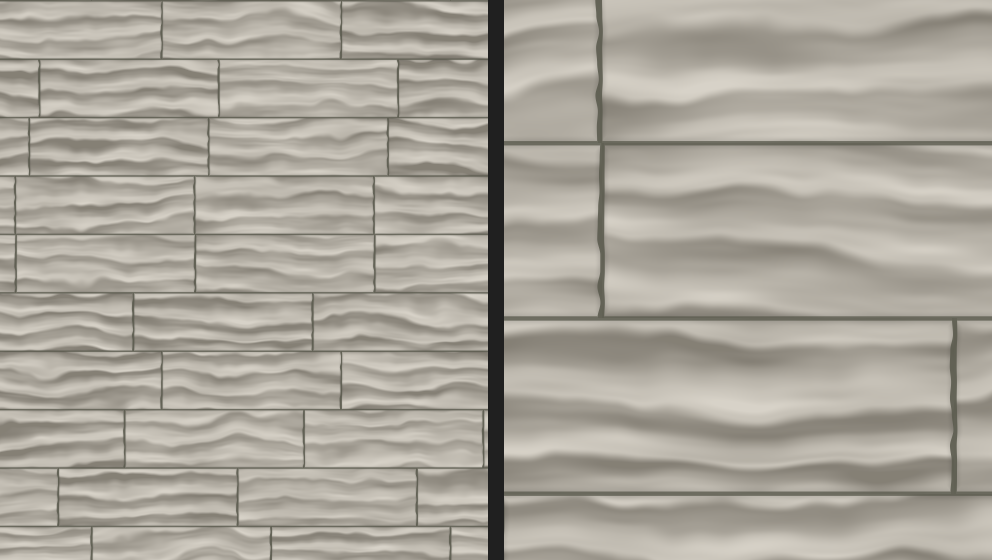
Left: the whole. Right: its middle third, enlarged.
Reproduce this texture procedurally as a Shadertoy shader.

```glsl
const vec2 PLANK = vec2(0.3203, 0.1043);    // size in canvas heights
const float TOP_MARGIN = 0.0014;
const float JOINT_HALF_WIDTH = 0.0013;
const vec3 HOLLOW = vec3(0.52, 0.50, 0.46);
const vec3 CREST = vec3(0.845, 0.825, 0.785);
const vec3 JOINT = vec3(0.36, 0.36, 0.31);

// Joint offset of each course, as a share of the plank length
const float STAGGER[10] = float[10](
    0.902, 0.220, 0.163, 0.085, 0.089, 0.744, 0.902, 0.695, 0.325, 0.512);

float hash(vec2 p) {
    vec3 q = fract(p.xyx * vec3(0.1031, 0.1030, 0.0973));
    q += dot(q, q.yzx + 33.33);
    return fract((q.x + q.y) * q.z);
}

float noise(vec2 p) {
    vec2 cell = floor(p), f = fract(p);
    vec2 u = f * f * (3.0 - 2.0 * f);
    float low = mix(hash(cell), hash(cell + vec2(1, 0)), u.x);
    float high = mix(hash(cell + vec2(0, 1)), hash(cell + vec2(1, 1)), u.x);
    return mix(low, high, u.y);
}

// Dark underside of a ripple: crisp upper edge, long fade below
float ripple(float phase) {
    float t = fract(phase);
    return smoothstep(0.0, 0.2, t) * (1.0 - smoothstep(0.2, 0.9, t));
}

// Brightness of the carved face; p spans 0..1 over the plank, y downward
float carvedTone(vec2 p, vec2 seed, float depth) {
    float bend = 0.75 * noise(vec2(p.x * 3.0, p.y * 1.8) + seed)
               + 0.32 * noise(vec2(p.x * 8.0, p.y * 3.0) + seed + 17.0)
               + 0.10 * noise(vec2(p.x * 19.0, p.y * 4.0) + seed + 31.0);
    float phase = p.y * 2.8 + bend + hash(seed + 5.0);
    float strength = depth * mix(0.6, 1.15, noise(vec2(p.x * 3.5, p.y * 4.0) + seed + 43.0));
    vec2 grain = vec2(p.x * 5.0, p.y * 11.0 + bend * 2.5) + seed;
    float streaks = 0.65 * noise(grain + 59.0)
                  + 0.35 * noise(grain * vec2(1.6, 2.1) + 71.0);
    return 0.70 + 0.16 * (1.0 - depth) * 0.5 + 0.12 * depth
         - 0.85 * strength * ripple(phase) + 0.50 * (streaks - 0.5);
}

// Antialiased line coverage at a distance from its centre
float lineMask(float distanceToLine, float halfWidth, float pixel) {
    return clamp((halfWidth - distanceToLine) / pixel + 0.5, 0.0, 1.0);
}

// Distance to the nearest whole number
float edgeDistance(float x) {
    return abs(x - round(x));
}

void mainImage(out vec4 fragColor, in vec2 fragCoord) {
    float pixel = 1.0 / iResolution.y;
    vec2 uv = fragCoord * pixel;

    // Courses count downward from the top
    float down = (1.0 - uv.y - TOP_MARGIN) / PLANK.y;
    float course = floor(down);
    float along = uv.x / PLANK.x - STAGGER[int(mod(course, 10.0))];
    vec2 id = vec2(floor(along), course);
    vec2 local = vec2(along, down) - id;

    // Each plank has its own relief and depth
    vec2 seed = floor(vec2(hash(id + 11.0), hash(id + 23.0)) * 200.0);
    float depth = mix(0.55, 1.15, hash(id + 37.0));
    float tone = carvedTone(local, seed, depth);
    vec3 color = mix(HOLLOW, CREST, clamp(tone, 0.0, 1.0));

    // Straight bed joints and ragged end joints
    float bedDistance = edgeDistance(down) * PLANK.y;
    float ragged = noise(vec2(down * 11.0, id.y * 7.0)) - 0.5;
    float endDistance = edgeDistance(along + ragged * 0.005) * PLANK.x;
    float endWidth = JOINT_HALF_WIDTH * (1.2 + 0.8 * ragged);
    float bed = 0.8 * lineMask(bedDistance, JOINT_HALF_WIDTH, pixel);
    float end = 0.9 * lineMask(endDistance, endWidth, pixel);

    // Soft shadow beside the joints
    float nearest = min(bedDistance, endDistance);
    color *= 1.0 - 0.12 * (1.0 - smoothstep(0.0, 0.005, nearest));
    fragColor = vec4(mix(color, JOINT, max(bed, end)), 1.0);
}
```
